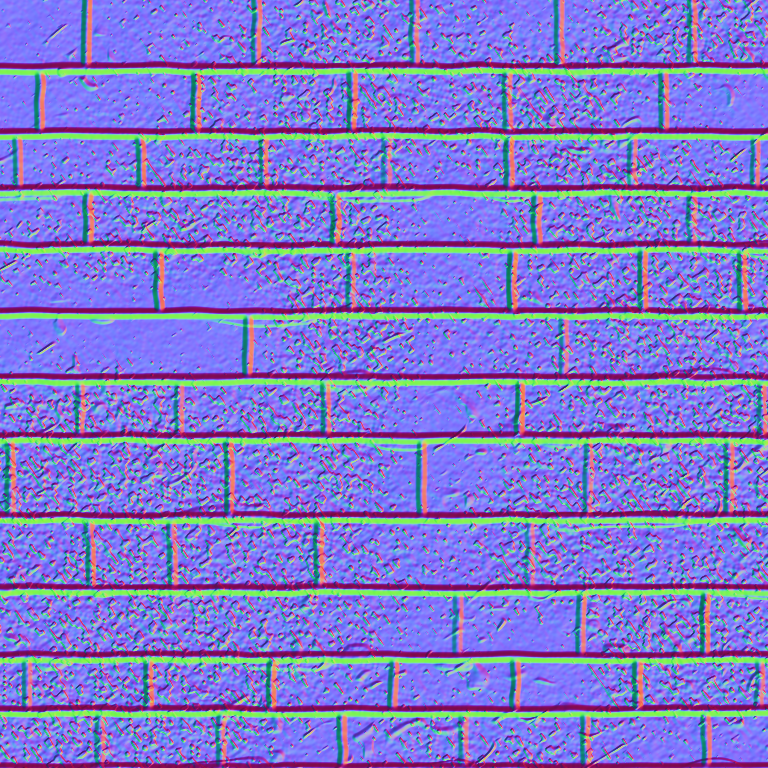
A Shadertoy shader for this texture map:

```glsl
#define COURSES 12
#define MAX_JOINTS 7
#define BED_DEPTH 0.019
#define GROOVE_INNER 0.0008
#define GROOVE_OUTER 0.0080
#define GRAIN_DEPTH 0.0029
#define PIT_DEPTH 0.0042
#define CRACK_DEPTH 0.0050
#define CHIP_DEPTH 0.0050
#define SAMPLE_STEP 0.0011
#define STEEP_BLUE 0.12
#define TILT_RANGE 0.47

// Lower edge of each course, measured down from the top
const float COURSE_END[COURSES] = float[COURSES](
    0.089, 0.174, 0.248, 0.322, 0.408, 0.494,
    0.570, 0.674, 0.768, 0.856, 0.926, 1.001);

// Bond of each course: first upright joint, brick length, growth in length
const vec3 BOND[COURSES] = vec3[COURSES](
    vec3(0.113, 0.229, -0.008), vec3(0.052, 0.203, 0.0),
    vec3(0.023, 0.160, 0.0),    vec3(0.115, 0.352, -0.030),
    vec3(0.207, 0.270, -0.020), vec3(0.323, 0.411, 0.0),
    vec3(0.104, 0.098, 0.031),  vec3(0.013, 0.302, -0.017),
    vec3(0.117, 0.065, 0.042),  vec3(0.596, 0.161, 0.0),
    vec3(0.035, 0.159, 0.0),    vec3(0.130, 0.158, 0.0));

float hash(vec2 p) {
    vec3 q = fract(vec3(p.xyx) * 0.1031);
    q += dot(q, q.yzx + 33.33);
    return fract((q.x + q.y) * q.z);
}

float noise(vec2 p) {
    vec2 cell = floor(p), f = fract(p);
    f = f * f * (3.0 - 2.0 * f);
    float low = mix(hash(cell), hash(cell + vec2(1, 0)), f.x);
    float high = mix(hash(cell + vec2(0, 1)), hash(cell + vec2(1, 1)), f.x);
    return mix(low, high, f.y);
}

float grooveWall(float dist) {
    return smoothstep(GROOVE_INNER, GROOVE_OUTER, dist);
}

// Mortar grooves and the broken edges beside them
float brickwork(vec2 p) {
    p += 0.0030 * (vec2(noise(p * 45.0), noise(p * vec2(24.0, 40.0) + 7.0)) - 0.5);

    int course = 0;
    float bedDist = 1.0;
    for (int i = 0; i < COURSES; i++) {
        bedDist = min(bedDist, abs(p.y - COURSE_END[i]));
        if (p.y > COURSE_END[i]) course = min(i + 1, COURSES - 1);
    }

    vec3 bond = BOND[course];
    float upright = 1.0;
    for (int i = 0; i < MAX_JOINTS; i++) {
        float k = float(i);
        float dist = abs(p.x - bond.x - k * (bond.y + k * bond.z));
        float strength = 0.35 + 0.6 * hash(vec2(k + 3.0, float(course) + 11.0));
        upright = min(upright, mix(1.0, grooveWall(dist * 1.1), strength));
    }

    float chip = smoothstep(0.72, 0.95, noise(p * vec2(15.0, 31.0) + 4.0));
    float ledge = smoothstep(0.0, 0.006, bedDist - 0.013 * chip);
    return BED_DEPTH * grooveWall(bedDist) * upright + CHIP_DEPTH * ledge;
}

// Grain, pits and cracks, rougher away from the upper left corner
float weathering(vec2 p) {
    vec2 q = mat2(0.82, 0.57, -0.57, 0.82) * p;
    float rough = smoothstep(0.0, 0.75, noise(p * 7.0 + 2.0));
    rough *= smoothstep(0.0, 0.6, p.x + 0.9 * p.y);

    float grain = noise(p * vec2(120.0, 165.0)) + 0.7 * noise(q * 235.0 + 5.0);
    grain *= mix(0.25, 1.0, rough);
    float swell = 0.7 * noise(q * 28.0 + 9.0);

    float edge = mix(0.90, 0.58, rough);
    float pits = smoothstep(edge, edge + 0.22, noise(q * vec2(215.0, 150.0) + 31.0));

    // Broken veins, gathered in a few places
    float vein = abs(noise(q * vec2(19.0, 33.0) + 17.0) - 0.5);
    float broken = smoothstep(0.45, 0.7, noise(p * 75.0 + 3.0));
    float crackArea = smoothstep(0.5, 0.7, noise(p * 10.0 + 23.0));
    float crack = (1.0 - smoothstep(0.0, 0.09, vein)) * crackArea * broken;

    return GRAIN_DEPTH * (grain + swell) - PIT_DEPTH * pits - CRACK_DEPTH * crack;
}

float surface(vec2 p) {
    return brickwork(p) + weathering(p);
}

void mainImage(out vec4 fragColor, in vec2 fragCoord) {
    vec2 p = fragCoord / iResolution.xy;
    p.y = 1.0 - p.y;

    // Slope by central differences, stored as a tangent-space normal
    vec2 e = vec2(SAMPLE_STEP, 0.0);
    vec2 slope = vec2(surface(p + e.xy) - surface(p - e.xy),
                      surface(p + e.yx) - surface(p - e.yx)) / (2.0 * SAMPLE_STEP);
    vec3 normal = normalize(vec3(slope - vec2(0.0, 0.06), 1.0));

    fragColor = vec4(0.5 + TILT_RANGE * normal.xy, mix(STEEP_BLUE, 1.0, normal.z), 1.0);
}
```
